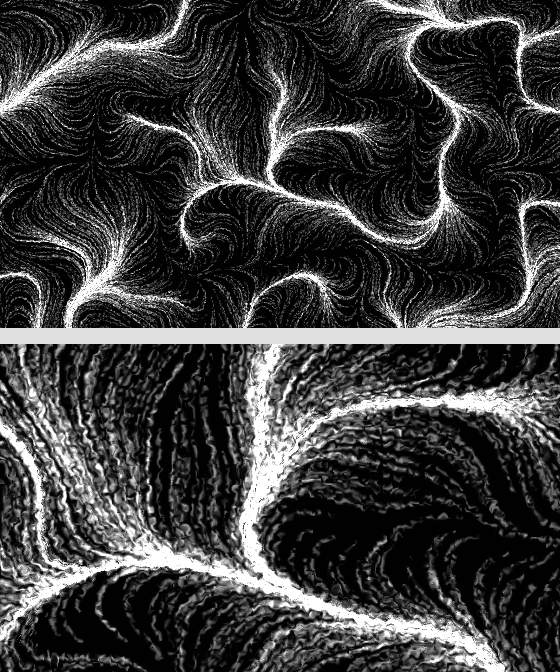
Top, the full canvas; bottom, a detail of the centre.
This pattern is drawn by a Shadertoy shader. Its source:

```glsl
const float FIELD_SCALE = 4.0;     // swirls per canvas height
const float FIELD_TURN = 8.0;      // angle range of the flow, radians
const float DETAIL_SCALE = 2.1;    // second octave: frequency and weight
const float DETAIL_WEIGHT = 0.3;
const float STEP_LENGTH = 0.0068;  // all lengths in canvas heights
const int STEP_COUNT = 68;
const float SEED_CELL = 0.0255;    // spacing of the trail origins
const float TRAIL_WIDTH = 0.0013;
const float TRAIL_BLUR = 0.003;    // least soft half width of a trail
const float MIN_LIFE = 0.25;       // shortest trail, share of the longest
const float JITTER_SCALE = 150.0;  // wobble of the trails
const float JITTER_SIZE = 0.0048;
const float GRAIN_SCALE = 270.0;   // dots along the trails
const float GRAIN_LOW = 0.2;
const float GRAIN_HIGH = 0.85;
const vec2 FIELD_OFFSET = vec2(17.3, 41.8);
const vec3 BACKGROUND = vec3(0.005);
const vec3 TRAIL_COLOR = vec3(1.0);

vec3 hash3(ivec2 cell) {
    uvec3 v = uvec3(uvec2(cell), 77u) * 1664525u + 1013904223u;
    v.x += v.y * v.z; v.y += v.z * v.x; v.z += v.x * v.y;
    v ^= v >> 16u;
    v.x += v.y * v.z; v.y += v.z * v.x; v.z += v.x * v.y;
    return vec3(v >> 8u) / 16777216.0;
}

// Value noise: x holds the value, yz the gradient
vec3 noiseGrad(vec2 p) {
    ivec2 cell = ivec2(floor(p));
    vec2 f = fract(p);
    vec2 u = f * f * f * (f * (f * 6.0 - 15.0) + 10.0);
    vec2 du = 30.0 * f * f * (f - 1.0) * (f - 1.0);
    float a = hash3(cell).x;
    float b = hash3(cell + ivec2(1, 0)).x;
    float c = hash3(cell + ivec2(0, 1)).x;
    float d = hash3(cell + ivec2(1, 1)).x;
    float twist = a - b - c + d;
    return vec3(a + (b - a) * u.x + (c - a) * u.y + twist * u.x * u.y,
                du * (vec2(b - a, c - a) + twist * u.yx));
}

// Flow angle and its gradient
vec3 flowAngle(vec2 p) {
    const mat2 turn = mat2(0.8, 0.6, -0.6, 0.8);
    vec2 base = p * FIELD_SCALE + FIELD_OFFSET;
    vec3 broad = noiseGrad(base);
    vec3 fine = noiseGrad(turn * base * DETAIL_SCALE);
    vec2 fineGrad = transpose(turn) * fine.yz * DETAIL_SCALE;
    float value = broad.x + DETAIL_WEIGHT * fine.x;
    vec2 slope = (broad.yz + DETAIL_WEIGHT * fineGrad) * FIELD_SCALE;
    return FIELD_TURN * vec3(value, slope);
}

// Walks upstream and adds up every trail that drifts through p
float trailLight(vec2 p, float pixel) {
    float softWidth = max(pixel, TRAIL_BLUR);
    float peak = TRAIL_WIDTH / softWidth;
    float logSpread = 0.0;
    float light = 0.0;
    vec2 q = p;
    for (int i = 0; i < STEP_COUNT; i++) {
        vec3 angle = flowAngle(q);
        vec2 along = vec2(cos(angle.x), sin(angle.x));
        vec2 across = vec2(-along.y, along.x);

        // One seed per cell, kept away from the cell border
        vec2 cell = floor(q / SEED_CELL);
        vec3 random = hash3(ivec2(cell) + 1000);
        vec2 toSeed = (cell + mix(vec2(0.2), vec2(0.8), random.xy)) * SEED_CELL - q;
        float life = mix(MIN_LIFE, 1.0, random.z) * float(STEP_COUNT);
        if (abs(dot(toSeed, along)) < 0.5 * STEP_LENGTH && float(i) < life) {
            float offset = abs(dot(toSeed, across)) * exp(logSpread);
            float cover = peak * max(0.0, 1.0 - offset / softWidth);
            float grain = noiseGrad(p * GRAIN_SCALE + random.xy * 500.0).x;
            light += cover * smoothstep(GRAIN_LOW, GRAIN_HIGH, grain);
        }

        // Divergence of the flow widens or squeezes the bundle
        logSpread = clamp(logSpread + dot(angle.yz, across) * STEP_LENGTH, -8.0, 8.0);
        q -= along * STEP_LENGTH;
    }
    return light;
}

void mainImage(out vec4 fragColor, in vec2 fragCoord) {
    float pixel = 1.0 / iResolution.y;
    vec2 p = fragCoord * pixel;

    // Small wobble roughens the trails
    vec2 wobble = vec2(noiseGrad(p * JITTER_SCALE).x, noiseGrad(p * JITTER_SCALE + 300.0).x);
    p += (wobble - 0.5) * JITTER_SIZE;

    float light = min(trailLight(p, pixel), 1.0);
    fragColor = vec4(mix(BACKGROUND, TRAIL_COLOR, light), 1.0);
}
```
